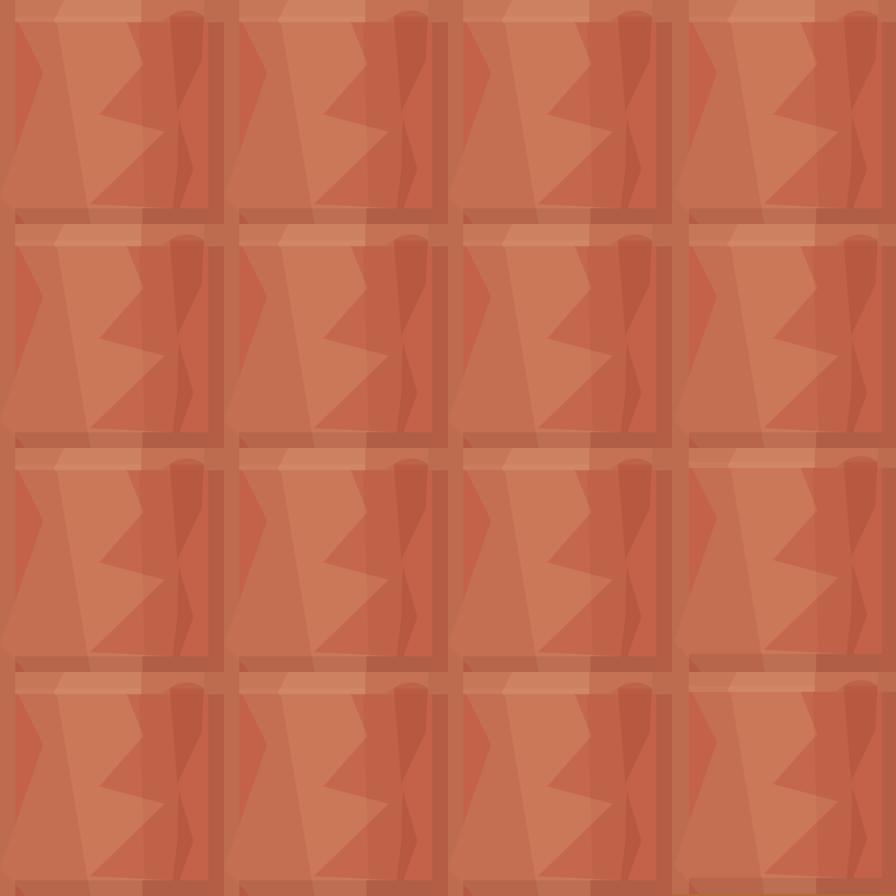
A three.js fragment shader for this pattern:

```glsl
// Four by four grid of bevelled terracotta tiles with faceted faces.
// Each face is layered left to right: a facet covers all that lies right of
// a bent edge; flat bevel strips then tint the rim of the tile.

varying vec2 vUv;

const float TILES = 4.0;
const float UNITS = 192.0;   // steps across one tile, y measured downward
const float SOFT = 0.8;      // half width of a smoothed edge, in steps

const vec3 GROUT = vec3(0.745, 0.425, 0.315);
const vec3 RED   = vec3(0.765, 0.385, 0.285);
const vec3 CLAY  = vec3(0.770, 0.430, 0.320);
const vec3 LIGHT = vec3(0.798, 0.470, 0.350);
const vec3 RUST  = vec3(0.770, 0.405, 0.297);
const vec3 DARK  = vec3(0.718, 0.345, 0.250);
const vec3 GLOW  = vec3(0.800, 0.510, 0.380);
const vec3 OLIVE = vec3(0.690, 0.420, 0.210);

// 0 before the edge, 1 after it
float past(float value, float edge) {
  return smoothstep(-SOFT, SOFT, value - edge);
}

float between(float value, float low, float high) {
  return past(value, low) * (1.0 - past(value, high));
}

// Coverage to the right of a five-point edge that runs down the tile
float rightOf(vec2 p, vec2 a, vec2 b, vec2 c, vec2 d, vec2 e) {
  vec2 from = a;
  vec2 to = b;
  if (p.y > b.y) { from = b; to = c; }
  if (p.y > c.y) { from = c; to = d; }
  if (p.y > d.y) { from = d; to = e; }
  float slope = (to.x - from.x) / (to.y - from.y);
  float gap = p.x - from.x - slope * (p.y - from.y);
  return past(gap / sqrt(1.0 + slope * slope), 0.0);
}

// Coverage to the right of a straight edge
float rightOf(vec2 p, vec2 a, vec2 b) {
  float slope = (b.x - a.x) / (b.y - a.y);
  return past((p.x - a.x - slope * (p.y - a.y)) / sqrt(1.0 + slope * slope), 0.0);
}

vec3 faceColor(vec2 p) {
  vec3 color = mix(GROUT, RED, past(p.x, 13.0));

  // Broad facets
  float clay = rightOf(p, vec2(13.0, 14.0), vec2(37.0, 62.0), vec2(0.0, 168.0),
                       vec2(13.0, 182.0), vec2(22.0, 192.0));
  color = mix(color, CLAY, clay);
  color = mix(color, LIGHT, rightOf(p, vec2(48.0, 15.0), vec2(73.0, 165.0)));

  // Zigzag break into the shaded side
  float zigzag = rightOf(p, vec2(107.0, 15.0), vec2(123.0, 55.0), vec2(85.0, 98.0),
                         vec2(141.0, 113.0), vec2(77.0, 175.0));
  zigzag *= 1.0 - past(p.y - 0.05 * (p.x - 77.0), 175.0);
  color = mix(color, RUST, zigzag);

  // Upright shade, then the dark hourglass
  float shade = rightOf(p, vec2(119.0, 15.0), vec2(124.0, 178.0));
  color = mix(color, color * vec3(0.978, 0.95, 0.95), shade);
  float start = rightOf(p, vec2(145.0, 8.0), vec2(152.0, 95.0), vec2(153.0, 98.0),
                        vec2(152.0, 145.0), vec2(148.0, 178.0));
  float end = rightOf(p, vec2(175.0, 14.0), vec2(173.0, 52.0), vec2(152.0, 96.0),
                      vec2(166.0, 145.0), vec2(154.0, 178.0));
  color = mix(color, DARK, start * (1.0 - end));
  return mix(color, RED, end);
}

vec3 topStripColor(vec2 p) {
  float left = rightOf(p, vec2(55.0, 0.0), vec2(48.0, 14.0));
  vec3 color = mix(vec3(0.775, 0.465, 0.345), GLOW, left);
  color = mix(color, vec3(0.770, 0.445, 0.330), past(p.x, 121.0));

  // Bright lip, broken by the dark crest
  color += 0.018 * past(p.y, 14.0) * (1.0 - past(p.x, 121.0));
  float crest = 9.0 + 0.022 * (p.x - 160.0) * (p.x - 160.0);
  float crestMask = past(p.y, crest) * between(p.x, 107.0, 175.0);
  vec3 crestColor = mix(RUST, DARK, between(p.x, 146.0, 175.0));
  color = mix(color, crestColor, crestMask * mix(0.55, 0.9, past(p.y, 14.0)));
  return mix(GROUT, color, between(p.x, 13.0, 175.0));
}

vec3 tileColor(vec2 p) {
  vec3 color = faceColor(p);

  // Bottom and right bevels lie in shadow
  float bottom = past(p.y, 178.5) * past(p.x, 13.0);
  vec3 bottomColor = mix(color * 0.93, vec3(0.695, 0.370, 0.277), past(p.x, 122.0));
  color = mix(color, bottomColor, bottom);
  color = mix(color, vec3(0.705, 0.370, 0.275), past(p.x, 178.5));

  return mix(topStripColor(p), color, past(p.y, 19.0));
}

void main() {
  vec2 grid = vec2(vUv.x, 1.0 - vUv.y) * TILES;
  vec2 cell = floor(grid);
  vec2 p = fract(grid) * UNITS;

  // Slight slip of the last column
  float lastColumn = step(2.5, cell.x);
  p += lastColumn * vec2(-1.5, 2.0 * step(1.5, cell.y));
  vec3 color = tileColor(p);

  // Worn olive rim under the last tile
  float rim = lastColumn * (1.0 - smoothstep(0.0015, 0.0025, vUv.y));
  gl_FragColor = vec4(mix(color, OLIVE, rim), 1.0);
}
```
